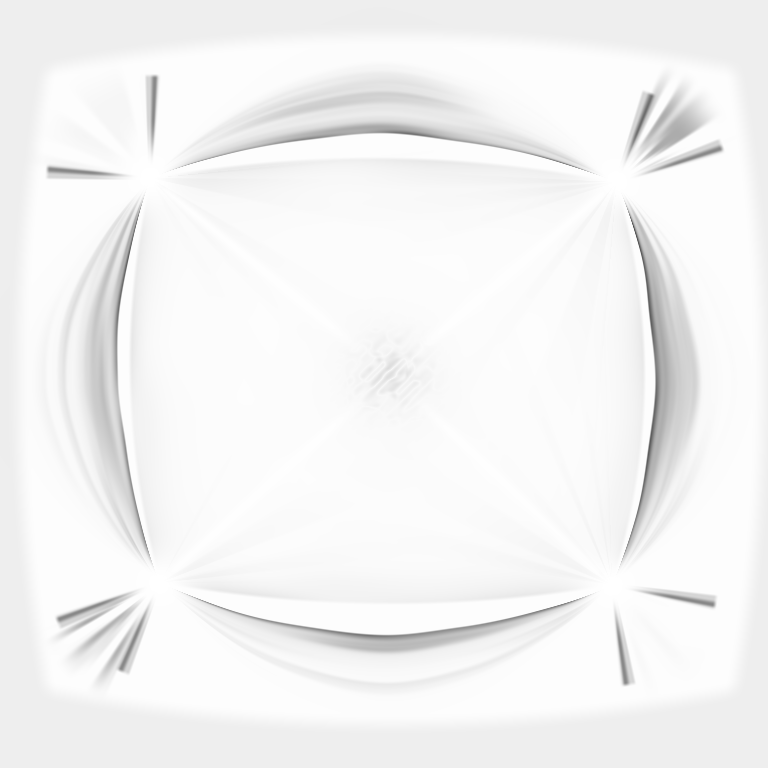
Reproduce this texture map procedurally as a Shadertoy shader.

```glsl
const vec2 CENTER = vec2(0.509, 0.505);
const vec2 HALF_SIZE = vec2(0.447, 0.404);
const vec2 BULGE = vec2(0.037, 0.044);
const float BACKDROP = 0.06;
const float FOLD_REACH = 0.165;
const float SPOKE_DARK = 0.46;
const vec2 CRUMPLE = vec2(0.508, 0.512);

// Pinned corners, clockwise from the upper left
const vec2 PIN[4] = vec2[4](vec2(0.196, 0.768), vec2(0.803, 0.763),
                            vec2(0.797, 0.238), vec2(0.208, 0.241));
// Two spokes leaving each pin, and the strength of the fan between them
const vec2 SPOKE_A[4] = vec2[4](vec2(0.003, 0.134), vec2(0.043, 0.116),
                                vec2(0.135, -0.023), vec2(-0.133, -0.051));
const vec2 SPOKE_B[4] = vec2[4](vec2(-0.135, 0.009), vec2(0.137, 0.047),
                                vec2(0.021, -0.130), vec2(-0.049, -0.116));
const float FAN[4] = float[4](0.03, 0.32, 0.02, 0.38);
// Each side: inner band height, crease height, shadow falloff
const vec3 BAND[4] = vec3[4](vec3(0.029, 0.059, 0.026), vec3(0.040, 0.054, 0.026),
                             vec3(0.026, 0.064, 0.021), vec3(0.033, 0.047, 0.032));

float hash(vec2 p) {
    return fract(sin(dot(p, vec2(127.1, 311.7))) * 43758.5453);
}

float noise(vec2 p) {
    vec2 i = floor(p), f = fract(p);
    f = f * f * (3.0 - 2.0 * f);
    return mix(mix(hash(i), hash(i + vec2(1, 0)), f.x),
               mix(hash(i + vec2(0, 1)), hash(i + vec2(1, 1)), f.x), f.y);
}

// Soft outline of the pillow: 1 inside, 0 outside
float pillow(vec2 p) {
    vec2 q = (p - CENTER) / HALF_SIZE;
    vec2 edge = HALF_SIZE + BULGE * max(1.0 - q.yx * q.yx, 0.0);
    vec2 inside = smoothstep(-0.016, 0.014, edge - abs(p - CENTER));
    return inside.x * inside.y;
}

// Arched folds that run from one pin to the next
float sideFolds(vec2 p, vec2 a, vec2 b, vec3 band, float seed) {
    vec2 along = normalize(b - a);
    float s = dot(p - a, along) / length(b - a);
    float h = dot(p - a, vec2(-along.y, along.x));
    float arch = 4.0 * s * (1.0 - s);
    if (arch <= 0.0) return 0.0;

    float k = h / max(arch, 0.01);
    k += 0.008 * (noise(vec2(s * 6.0, seed)) - 0.5);
    float broad = noise(vec2(k * 75.0 + seed * 17.0, s * 2.2 + seed));
    float fine = noise(vec2(k * 190.0 - seed * 9.0, s * 3.5));
    float ends = smoothstep(0.04, 0.4, arch);

    // Shadow thrown outward from the crease
    float out_ = k - band.y;
    float rise = smoothstep(-0.0015, 0.0015, out_);
    float shade = 0.24 * exp(-max(out_, 0.0) / band.z) * (0.45 + 0.8 * broad + 0.3 * fine);
    float rim = 0.27 * exp(-pow(out_ / 0.0045, 2.0)) * (0.3 + noise(vec2(s * 9.0, seed + 4.0)));
    float reach = 1.0 - smoothstep(0.09, FOLD_REACH, k);
    float folds = 0.15 * smoothstep(0.3, 0.85, broad) * (0.6 + 0.5 * fine) * reach;
    float dark = rise * ends * (shade + rim + folds);

    // Faint shade on the inner side of the bright band
    float in_ = band.x * arch - h;
    float inner = 0.09 * exp(-max(in_, 0.0) / 0.014) + 0.018 * exp(-max(in_, 0.0) / 0.06);
    inner *= 0.4 + noise(vec2(s * 5.0 + seed, in_ * 30.0));
    return dark + inner * smoothstep(-0.002, 0.004, in_) * smoothstep(0.0, 0.5, arch);
}

// Tapered dark pleat leaving a pin
float spoke(vec2 q, vec2 tip) {
    float len = length(tip);
    vec2 dir = tip / len;
    float x = dot(q, dir) / len;
    float y = dot(q, vec2(-dir.y, dir.x));
    float w = 0.0025 + 0.0065 * clamp(x, 0.0, 1.0);
    float body = 1.0 - smoothstep(0.4 * w, 1.3 * w, abs(y));
    float pleat = 0.5 + 0.5 * cos(y / w * 4.0 + 1.2);
    float span = smoothstep(0.08, 0.6, x) * (1.0 - smoothstep(0.97, 1.02, x));
    return SPOKE_DARK * body * (0.35 + 0.65 * pleat) * span;
}

// Pleats fanning out between two spokes
float fan(vec2 q, vec2 a, vec2 b, float seed) {
    float det = a.x * b.y - a.y * b.x;
    float u = (q.x * b.y - q.y * b.x) / det;
    float v = (a.x * q.y - a.y * q.x) / det;
    if (u <= 0.0 || v <= 0.0) return 0.0;
    float f = v / (u + v);
    float r = length(q);
    float stripes = smoothstep(0.3, 0.9, noise(vec2(f * 11.0 + seed * 7.0, r * 9.0)));
    float sides = smoothstep(0.0, 0.08, f) * smoothstep(0.0, 0.08, 1.0 - f);
    return stripes * sides * smoothstep(0.02, 0.07, r) * (1.0 - smoothstep(0.1, 0.175, r));
}

void mainImage(out vec4 fragColor, in vec2 fragCoord) {
    vec2 p = fragCoord / iResolution.xy;
    float dark = 0.008;
    float glow = 0.0;

    for (int i = 0; i < 4; i++) {
        float seed = float(i) + 1.0;
        vec2 q = p - PIN[i];
        dark += sideFolds(p, PIN[i], PIN[(i + 1) % 4], BAND[i], seed);
        dark += max(spoke(q, SPOKE_A[i]), spoke(q, SPOKE_B[i]));
        dark += FAN[i] * fan(q, SPOKE_A[i], SPOKE_B[i], seed);

        // White rays toward the middle and a glow on the pin
        vec2 inward = normalize(CRUMPLE - PIN[i]);
        float ahead = dot(q, inward);
        float across = dot(q, vec2(-inward.y, inward.x));
        float angle = across / max(ahead, 0.001);
        float ray = smoothstep(0.5, 0.85, noise(vec2(angle * 9.0 + seed * 5.0, seed)));
        dark += 0.035 * ray * exp(-length(q) / 0.12) * step(0.0, ahead) * step(abs(angle), 1.0);
        glow = max(glow, exp(-dot(q, q) / 0.0007));
        glow = max(glow, 0.8 * exp(-pow(across / 0.007, 2.0)) * smoothstep(0.0, 0.03, ahead)
                         * (1.0 - smoothstep(0.28, 0.38, ahead)));
    }

    // Crumpled knot in the middle
    vec2 c = p - CRUMPLE;
    float r2 = dot(c, c);
    vec2 warp = c * 45.0 + 1.5 * noise(c * 60.0 + 8.0);
    float ridge = abs(noise(vec2(warp.x + warp.y, 2.0 * (warp.y - warp.x)) + 21.0) - 0.5);
    dark += 0.22 * ridge * exp(-r2 / 0.0018) + 0.02 * exp(-r2 / 0.007);

    dark *= 1.0 - glow;
    dark += BACKDROP * (1.0 - pillow(p));
    fragColor = vec4(vec3(clamp(1.0 - dark, 0.0, 1.0)), 1.0);
}
```
